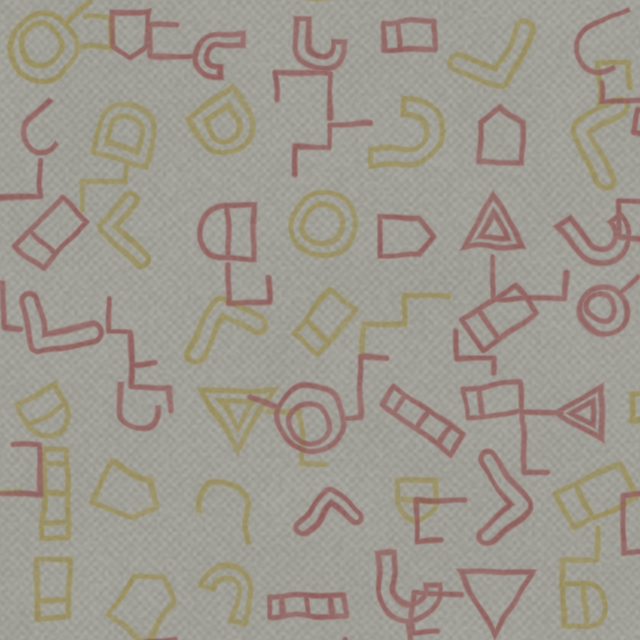
This pattern is drawn by a WebGL 1 fragment shader. Its source:

```glsl
precision highp float;
// Line-drawn emblems (rings, crates, ladders, arches, bent limbs) in dull red and
// olive on grey cloth. Each grid cell holds one jittered, rotated emblem and may
// send out a stepped connector; strokes carry a tinted halo and a fine weave.

uniform vec2 u_resolution;

#define CELLS 7.0          // emblems across the canvas
#define LINE_WIDTH 0.029   // half stroke width, in cells
#define HALO_WIDTH 0.075   // reach of the tint around strokes, in cells
#define JITTER 0.26        // emblem displacement, in cells
#define CONNECTORS 0.55    // share of cells with a connector
#define RED_SHARE 0.52     // share of red emblems
#define WEAVE 130.0        // weave threads across the canvas
#define WEAVE_DEPTH 0.022
#define GROUND vec3(0.628, 0.628, 0.598)
#define RED vec3(0.555, 0.365, 0.355)
#define OLIVE vec3(0.595, 0.550, 0.350)

const float PI = 3.14159;

vec2 hash2(vec2 p) {
    vec3 q = fract(p.xyx * vec3(0.1031, 0.1030, 0.0973));
    q += dot(q, q.yzx + 33.33);
    return fract((q.xx + q.yz) * q.zy);
}

vec2 noise2(vec2 p) {
    vec2 i = floor(p), f = fract(p);
    f = f * f * (3.0 - 2.0 * f);
    vec2 low = mix(hash2(i), hash2(i + vec2(1, 0)), f.x);
    vec2 high = mix(hash2(i + vec2(0, 1)), hash2(i + vec2(1, 1)), f.x);
    return mix(low, high, f.y);
}

float segment(vec2 p, vec2 a, vec2 b) {
    vec2 ab = b - a;
    return length(p - a - ab * clamp(dot(p - a, ab) / dot(ab, ab), 0.0, 1.0));
}

float box(vec2 p, vec2 halfSize) {
    vec2 d = abs(p) - halfSize;
    return length(max(d, 0.0)) + min(max(d.x, d.y), 0.0);
}

// Distance to the strokes of one emblem; variant switches its details.
float emblem(vec2 q, float kind, float variant) {
    bool rich = variant > 0.5;
    if (kind < 1.0) {  // double ring, sometimes with a handle
        float d = min(abs(length(q) - 0.33), abs(length(q - 0.05 * variant) - 0.2));
        return rich ? min(d, segment(q, vec2(0.24, -0.24), vec2(0.46, -0.46))) : d;
    }
    if (kind < 2.0) {  // crate with a divider
        float b = box(q, vec2(0.35, 0.19));
        return min(abs(b), max(abs(q.x + 0.14), b));
    }
    if (kind < 3.0) {  // nested triangle
        float t = max(abs(q.x) * 0.87 + q.y * 0.5, -q.y) - 0.21;
        return rich ? min(abs(t), abs(t + 0.11)) : abs(t);
    }
    if (kind < 4.0) {  // arch
        float a = max(length(vec2(q.x, max(q.y, 0.0))) - 0.27, -q.y - 0.28);
        return min(abs(a), rich ? abs(a + 0.12) : max(abs(q.y), a));
    }
    if (kind < 5.0) {  // shield
        vec2 e = abs(q) - vec2(0.23, 0.31);
        return abs(max(max(e.x, e.y), abs(q.x) * 0.6 - q.y * 0.8 - 0.25));
    }
    if (kind < 6.0) {  // hook, single or hollow
        float c = abs(length(vec2(q.x, max(q.y, 0.0))) - 0.24);
        float cut = -q.y - (q.x > 0.0 ? 0.36 : 0.04);
        return rich ? abs(max(c - 0.075, cut)) : max(c, cut);
    }
    if (kind < 7.0) {  // ladder
        float b = box(q, vec2(0.44, 0.12));
        return min(abs(b), max(abs(mod(q.x + 0.44, 0.29) - 0.145), b));
    }
    if (kind < 8.0) {  // bent hollow limb
        vec2 knee = vec2(0.02, 0.22);
        float limb = min(segment(q, vec2(-0.34, -0.2), knee), segment(q, knee, vec2(0.36, -0.06)));
        return abs(limb - 0.075);
    }
    if (kind < 9.0) {  // steps
        float d = min(segment(q, vec2(-0.4, -0.3), vec2(-0.4, 0.0)), segment(q, vec2(-0.4, 0.0), vec2(0.0, 0.0)));
        d = min(d, segment(q, vec2(0.0, 0.0), vec2(0.0, 0.26)));
        return min(d, segment(q, vec2(0.0, 0.26), vec2(0.44, 0.26)));
    }
    return min(abs(box(q, vec2(0.25))), abs(box(q - vec2(0.05, -0.04), vec2(0.1, 0.12))));
}

// Stepped path leaving the emblem edge sideways or upright.
float connector(vec2 p, float start, vec2 lengths, vec2 turn) {
    p *= sign(turn - 0.5);
    if (fract(turn.x * 7.0) > 0.5) p = p.yx;
    vec2 a = vec2(start, 0.0);
    vec2 b = a + vec2(0.15 + 0.4 * lengths.x, 0.0);
    vec2 c = b + vec2(0.0, 0.25 + 0.55 * lengths.y);
    vec2 d = c + vec2(lengths.x > 0.5 ? -0.28 : 0.28, 0.0);
    return min(segment(p, a, b), min(segment(p, b, c), segment(p, c, d)));
}

void main() {
    float side = min(u_resolution.x, u_resolution.y);
    vec2 uv = gl_FragCoord.xy / side;
    vec2 p = uv * CELLS + 0.05 * (noise2(uv * CELLS * 4.0) - 0.5);
    vec2 home = floor(p);
    float redDist = 9.0, oliveDist = 9.0;

    // Nearest stroke of each colour among neighbouring cells
    for (int j = -1; j <= 1; j++) {
        for (int i = -1; i <= 1; i++) {
            vec2 cell = home + vec2(float(i), float(j));
            vec2 place = hash2(cell + 11.3), look = hash2(cell + 47.1);
            vec2 pose = hash2(cell + 83.7), route = hash2(cell + 129.4);
            vec2 local = p - cell - 0.5 - JITTER * (place - 0.5);
            float size = 0.75 + 0.4 * pose.x;
            float angle = pose.y < 0.55 ? floor(pose.y * 7.27) * PI * 0.5 : pose.y * 40.0;
            float c = cos(angle), s = sin(angle);
            float d = size * emblem(mat2(c, -s, s, c) * local / size, look.x * 10.0, look.y);
            if (route.x < CONNECTORS)
                d = min(d, connector(local, 0.34 * size, hash2(cell + 171.9), hash2(cell + 205.3)));
            if (route.y < RED_SHARE) redDist = min(redDist, d);
            else oliveDist = min(oliveDist, d);
        }
    }

    // Cloth weave and grain, faded where pixels cannot resolve them
    float resolved = clamp(side / (WEAVE * 2.0) - 0.8, 0.0, 1.0);
    vec2 thread = sin(uv * WEAVE * PI);
    float weave = resolved * thread.x * thread.y;
    float grain = resolved * (noise2(uv * 210.0).x - 0.5);
    vec3 color = GROUND + 0.012 * (noise2(uv * 9.0).y - 0.5);

    // Halos, then strokes with uneven strength
    vec2 dist = vec2(redDist, oliveDist);
    vec2 halo = 1.0 - smoothstep(0.0, HALO_WIDTH, dist);
    color = mix(color, vec3(0.665, 0.595, 0.580), 0.7 * halo.x);
    color = mix(color, vec3(0.640, 0.615, 0.525), 0.7 * halo.y);
    float soft = 0.012 + 0.5 * CELLS / side;
    vec2 ink = 1.0 - smoothstep(LINE_WIDTH - soft, LINE_WIDTH + soft, dist);
    ink *= 0.72 + 0.3 * noise2(uv * 24.0);
    color = mix(color, OLIVE, ink.y * (0.85 + 0.3 * weave));
    color = mix(color, RED, ink.x * (0.92 + 0.15 * weave));
    color += WEAVE_DEPTH * weave + 0.04 * grain;
    gl_FragColor = vec4(color, 1.0);
}
```
